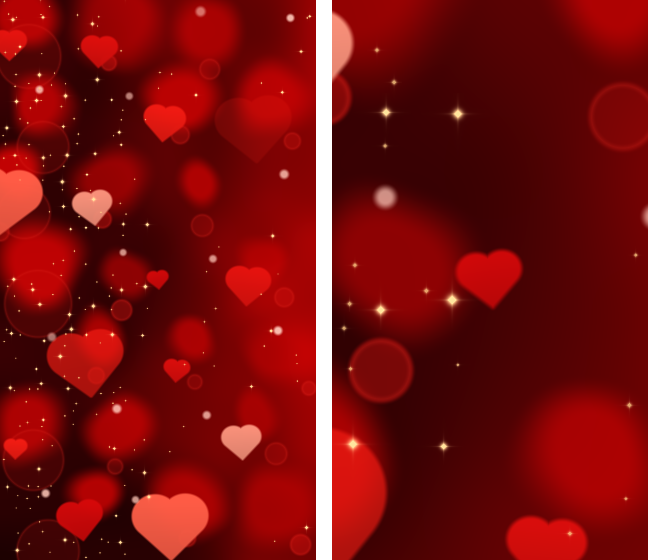
Left, the full canvas; right, a detail of the centre.
Give the GLSL for this background, as a Shadertoy shader.

```glsl
const vec3 DEEP_RED = vec3(0.20, 0.005, 0.01);
const vec3 RICH_RED = vec3(0.63, 0.01, 0.01);
const vec3 GLOW_RED = vec3(0.87, 0.01, 0.01);
const vec3 SALMON = vec3(0.99, 0.37, 0.28);
const vec3 PALE_PINK = vec3(0.97, 0.58, 0.49);
const vec3 GOLD = vec3(1.0, 0.80, 0.52);

vec3 hash3(vec2 p) {
    vec3 q = fract(p.xyx * vec3(0.1031, 0.1030, 0.0973));
    q += dot(q, q.yxz + 33.33);
    return fract((q.xxy + q.yzz) * q.zyx);
}

float valueNoise(vec2 p) {
    vec2 i = floor(p), f = fract(p);
    f = f * f * (3.0 - 2.0 * f);
    float low = mix(hash3(i).x, hash3(i + vec2(1, 0)).x, f.x);
    float high = mix(hash3(i + vec2(0, 1)).x, hash3(i + vec2(1, 1)).x, f.x);
    return mix(low, high, f.y);
}

// Evenly spread, irregular points in the unit square
vec2 scatter(int i, vec2 offset) {
    return fract(offset + float(i) * vec2(0.7549, 0.5698));
}

float fillMask(float dist, float blur) {
    return 1.0 - smoothstep(-blur, blur, dist);
}

// Heart with its tip at the origin, about 1.2 wide and 1.1 high
float heartDistance(vec2 p) {
    p.x = abs(p.x);
    if (p.x + p.y > 1.0) return length(p - vec2(0.25, 0.75)) - 0.3536;
    vec2 notch = p - vec2(0.0, 1.0);
    vec2 side = p - 0.5 * max(p.x + p.y, 0.0);
    return sqrt(min(dot(notch, notch), dot(side, side))) * sign(p.x - p.y);
}

vec3 backdrop(vec2 p, float height) {
    float light = smoothstep(0.2, 1.0, p.x + 0.6 * (valueNoise(p * 2.3 + 4.0) - 0.5));
    vec3 color = mix(DEEP_RED, RICH_RED, light);
    color *= mix(0.68, 1.0, smoothstep(0.0, 0.38 * height, p.y));
    return color * (0.82 + 0.36 * valueNoise(p * 6.0));
}

vec3 addGlows(vec3 color, vec2 p, vec2 canvas) {
    vec2 bend = 0.05 * vec2(valueNoise(p * 7.0), valueNoise(p * 7.0 + 40.0)) - 0.025;
    for (int i = 0; i < 21; i++) {
        vec3 r = hash3(vec2(i, 7));
        vec2 center = scatter(i, vec2(0.30, 0.12)) * canvas;
        float radius = mix(0.08, 0.18, r.x);
        float glow = 1.0 - smoothstep(0.4 * radius, radius, length(p + bend - center));
        color = mix(color, GLOW_RED, glow * mix(0.6, 1.0, r.y) * mix(1.05, 0.55, center.x));
    }
    return color;
}

// Translucent discs with a thin brighter rim
vec3 addDiscs(vec3 color, vec2 p, vec2 canvas, float pixel) {
    for (int i = 0; i < 22; i++) {
        vec3 r = hash3(vec2(i, 31));
        vec2 spot = scatter(i, vec2(0.15, 0.62));
        vec2 center = vec2(pow(spot.x, 1.35), spot.y) * canvas;
        bool large = i % 4 == 0;
        float radius = large ? mix(0.085, 0.11, r.x) : mix(0.024, 0.038, r.x);
        float dist = length(p - center) - radius;
        float rim = fillMask(abs(dist + 0.004) - 0.001, 0.003 + pixel);
        float fill = fillMask(dist, 0.002 + pixel);
        color = mix(color, vec3(0.80, 0.06, 0.05), fill * (large ? 0.16 : 0.45 * r.y + 0.15));
        color = mix(color, vec3(0.90, 0.16, 0.12), rim * 0.32);
    }
    return color;
}

vec3 addHearts(vec3 color, vec2 p, vec2 canvas, float pixel) {
    for (int i = 0; i < 14; i++) {
        vec3 r = hash3(vec2(i, 53));
        vec2 center = scatter(i, vec2(0.5)) * canvas;
        int kind = i % 6;
        float halfWidth = kind % 3 == 2 ? 0.122 : kind == 3 ? 0.064 : mix(0.03, 0.075, r.x);
        float scale = halfWidth / 0.64;
        float tilt = 0.3 * (r.y - 0.5);
        vec2 q = mat2(cos(tilt), sin(tilt), -sin(tilt), cos(tilt)) * (p - center);
        // Rounding the outline makes the sides plump and the tip blunt
        q = q * vec2(1.0, 1.06) / scale + vec2(0.0, 0.55);
        vec3 tint = mix(vec3(0.80, 0.02, 0.03), vec3(0.95, 0.12, 0.08), r.z);
        if (kind == 2) tint = SALMON;
        if (kind == 3) tint = PALE_PINK;
        float opacity = kind == 5 ? mix(0.95, 0.0, center.x) : 0.94;
        float mask = fillMask((heartDistance(q) - 0.035) * scale, 0.003 + 0.5 * pixel);
        color = mix(color, tint * mix(0.92, 1.03, clamp(q.y, 0.0, 1.0)), mask * opacity);
    }
    return color;
}

vec3 addSoftDots(vec3 color, vec2 p, vec2 canvas) {
    for (int i = 0; i < 13; i++) {
        vec3 r = hash3(vec2(i, 83));
        vec2 center = scatter(i, vec2(0.37, 0.27)) * canvas;
        float radius = mix(0.015, 0.022, r.x);
        float spot = 1.0 - smoothstep(0.35 * radius, radius, length(p - center));
        color = mix(color, vec3(1.0, 0.78, 0.72), spot * mix(0.55, 0.95, r.y));
    }
    return color;
}

// One four-pointed glint per occupied cell, denser toward the left
float sparkles(vec2 p, float cells, float reach, float density, float pixel) {
    vec2 grid = p * cells, id = floor(grid);
    vec3 r = hash3(id + cells);
    vec2 d = abs(fract(grid) - mix(vec2(0.22), vec2(0.78), r.xy)) / cells;
    float cluster = smoothstep(0.25, 0.75, valueNoise(id / cells * 4.0 + 9.0));
    float chance = density * cluster * mix(1.0, 0.25, smoothstep(0.1, 0.7, id.x / cells));
    float size = reach * mix(0.55, 1.0, fract(r.z * 17.0 + r.x));
    float core = exp(-dot(d, d) / (0.085 * size * size));
    float thin = max(0.07 * size, 0.3 * pixel);
    vec2 rays = exp(-d / thin - d.yx / (0.34 * size));
    return step(r.z, chance) * min(core + 0.8 * (rays.x + rays.y), 1.0);
}

void mainImage(out vec4 fragColor, in vec2 fragCoord) {
    float pixel = 1.0 / iResolution.x;
    vec2 p = fragCoord * pixel;
    vec2 canvas = vec2(1.0, iResolution.y * pixel);

    vec3 color = backdrop(p, canvas.y);
    color = addGlows(color, p, canvas);
    color = addDiscs(color, p, canvas, pixel);
    color = addHearts(color, p, canvas, pixel);
    color = addSoftDots(color, p, canvas);
    color = mix(color, GOLD, 0.8 * sparkles(p, 27.0, 0.009, 0.28, pixel));
    color = mix(color, GOLD + 0.1, sparkles(p, 12.0, 0.019, 0.6, pixel));
    fragColor = vec4(min(color, 1.0), 1.0);
}
```
